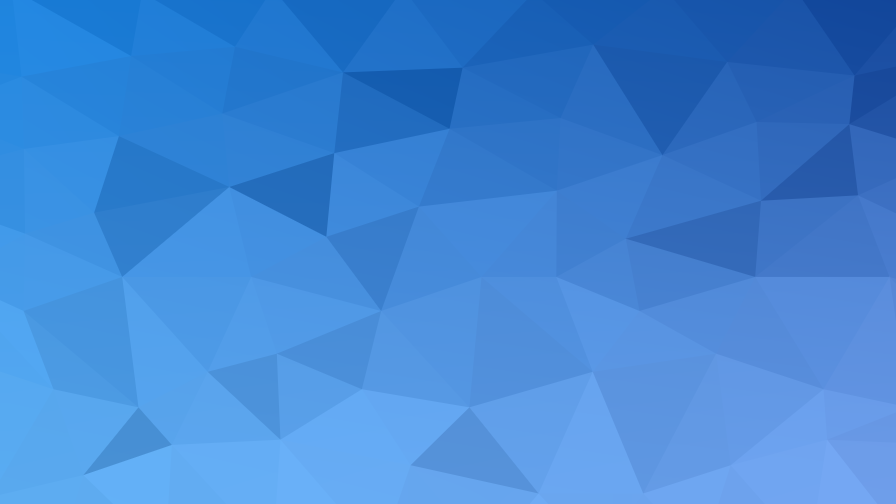
Reproduce this background procedurally as a WebGL 2 fragment shader.

```glsl
#version 300 es
precision highp float;
// Low-poly background: a sheet of flat blue triangles over a soft gradient.
// Rows of vertices are bent by cosine waves, joined into quads and split along
// the shorter diagonal; each facet is tinted from its centre and antialiased.

uniform vec2 u_resolution;
out vec4 fragColor;

const float TAU = 6.2831853;
const float ASPECT = 16.0 / 9.0;     // canvas spans ASPECT x 1 units
const int ROWS = 8;
const int FIRST_COLUMN = -2;
const int LAST_COLUMN = 8;
const float ROW_MARGIN = 0.1;        // greatest vertical reach of a row's wave
const float FACET_FLATNESS = 0.75;   // 1 = one colour for the whole facet
const float TONE_JITTER = 0.02;
const float ACCENT_RADIUS = 0.06;
const float LOW_FALLOFF = 1.4;       // how fast the lower half brightens
const vec3 TONE_TINT = vec3(0.8, 1.0, 1.1);

// Gradient colours on the left and right side, at three heights
const vec3 TOP_LEFT = vec3(0.11, 0.52, 0.88);
const vec3 TOP_RIGHT = vec3(0.06, 0.26, 0.59);
const vec3 MID_LEFT = vec3(0.26, 0.60, 0.91);
const vec3 MID_RIGHT = vec3(0.28, 0.48, 0.80);
const vec3 LOW_LEFT = vec3(0.37, 0.69, 0.96);
const vec3 LOW_RIGHT = vec3(0.45, 0.64, 0.94);

// Each row: first x, column spacing, height
const vec3 ROW_BASE[ROWS] = vec3[](
  vec3(0.023, 0.259, 1.020), vec3(0.007, 0.236, 0.880),
  vec3(0.055, 0.206, 0.736), vec3(0.012, 0.211, 0.581),
  vec3(0.088, 0.206, 0.428), vec3(0.221, 0.191, 0.245),
  vec3(0.157, 0.218, 0.072), vec3(0.115, 0.213, -0.100));

// Each row's sideways wave: amplitude, period in columns, crest column
const vec3 ROW_SWAY[ROWS] = vec3[](
  vec3(0.000, 5.0, 0.0), vec3(0.037, 7.5, 7.2),
  vec3(0.028, 7.5, 5.3), vec3(0.039, 2.5, 2.4),
  vec3(0.056, 5.5, 3.4), vec3(0.076, 8.0, -1.0),
  vec3(0.042, 5.5, 4.3), vec3(0.000, 5.0, 0.0));

// Each row's vertical wave: amplitude, period in columns, trough column
const vec3 ROW_DIP[ROWS] = vec3[](
  vec3(0.005, 3.0, 1.0), vec3(0.032, 3.4, 0.0),
  vec3(0.044, 2.85, 0.35), vec3(0.056, 2.9, 3.2),
  vec3(0.045, 3.0, 0.0), vec3(0.056, 4.0, -0.2),
  vec3(0.060, 5.7, 4.5), vec3(0.000, 3.0, 0.0));

// Soft shade picked up by nearby facets: x, y, tone
const int ACCENTS = 15;
const vec3 ACCENT[ACCENTS] = vec3[](
  vec3(0.792, 0.800, -0.14), vec3(0.301, 0.606, -0.13),
  vec3(0.590, 0.609, -0.11), vec3(1.382, 0.505, -0.11),
  vec3(1.625, 0.637, -0.07), vec3(1.752, 0.782, -0.08),
  vec3(0.259, 0.126, -0.12), vec3(0.167, 0.289, -0.08),
  vec3(0.938, 0.109, -0.08), vec3(0.505, 0.236, -0.07),
  vec3(0.694, 0.301, -0.08), vec3(1.009, 0.363, -0.08),
  vec3(1.363, 0.192, -0.07), vec3(1.324, 0.826, -0.05),
  vec3(0.771, 0.477, -0.06));

float hash(vec3 id) {
  return fract(sin(dot(id, vec3(12.99, 78.23, 37.72))) * 43758.5);
}

vec3 gradient(vec2 p) {
  float x = clamp(p.x / ASPECT, 0.0, 1.0);
  float y = clamp(p.y, 0.0, 1.0) * 2.0;
  vec3 low = mix(LOW_LEFT, LOW_RIGHT, x);
  vec3 mid = mix(MID_LEFT, MID_RIGHT, x);
  vec3 top = mix(TOP_LEFT, TOP_RIGHT, x);
  return y < 1.0 ? mix(low, mid, pow(y, LOW_FALLOFF)) : mix(mid, top, y - 1.0);
}

float ripple(vec3 wave, float column) {
  return wave.x * cos(TAU * (column - wave.z) / wave.y);
}

vec2 meshVertex(int row, int column) {
  vec3 base = ROW_BASE[row];
  float i = float(column);
  return vec2(base.x + base.y * i + ripple(ROW_SWAY[row], i),
              base.z - ripple(ROW_DIP[row], i));
}

float cross2(vec2 a, vec2 b) { return a.x * b.y - a.y * b.x; }

// Signed distance to the line ab, positive on its left
float edgeDistance(vec2 p, vec2 a, vec2 b) {
  return cross2(b - a, p - a) / length(b - a);
}

// Facet colour premultiplied by its pixel coverage
vec4 facet(vec2 p, vec2 a, vec2 b, vec2 c, vec3 id) {
  float winding = sign(cross2(b - a, c - a));
  float inside = min(winding * edgeDistance(p, a, b),
                 min(winding * edgeDistance(p, b, c),
                     winding * edgeDistance(p, c, a)));
  float coverage = clamp(inside * u_resolution.y + 0.5, 0.0, 1.0);
  if (coverage <= 0.0) return vec4(0.0);
  vec2 centre = (a + b + c) / 3.0;
  float tone = TONE_JITTER * (2.0 * hash(id) - 1.0);
  for (int k = 0; k < ACCENTS; k++) {
    vec2 offset = (centre - ACCENT[k].xy) / ACCENT_RADIUS;
    tone += ACCENT[k].z * exp(-dot(offset, offset));
  }
  vec3 colour = gradient(mix(p, centre, FACET_FLATNESS)) + tone * TONE_TINT;
  return vec4(colour, 1.0) * coverage;
}

void main() {
  vec2 p = gl_FragCoord.xy / u_resolution * vec2(ASPECT, 1.0);
  vec4 sum = vec4(gradient(p), 1.0) * 0.001;
  for (int r = 0; r < ROWS - 1; r++) {
    if (p.y > ROW_BASE[r].z + ROW_MARGIN) continue;
    if (p.y < ROW_BASE[r + 1].z - ROW_MARGIN) continue;
    for (int i = FIRST_COLUMN; i <= LAST_COLUMN; i++) {
      vec2 a = meshVertex(r, i), b = meshVertex(r, i + 1);
      vec2 c = meshVertex(r + 1, i), d = meshVertex(r + 1, i + 1);
      bool splitAD = distance(a, d) < distance(b, c);
      vec3 id = vec3(r, i, 0.0);
      sum += facet(p, a, b, splitAD ? d : c, id);
      sum += facet(p, splitAD ? a : b, d, c, id + vec3(0.0, 0.0, 1.0));
    }
  }
  fragColor = vec4(clamp(sum.rgb / sum.a, 0.0, 1.0), 1.0);
}
```
